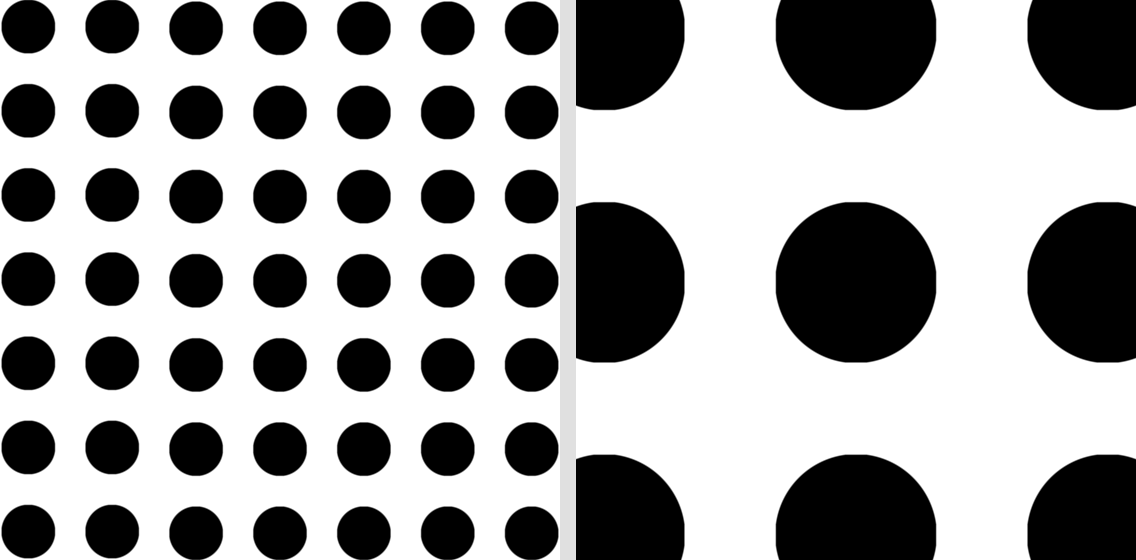
Left: the whole. Right: its middle third, enlarged.
A Shadertoy shader for this pattern:

```glsl
// Seven by seven grid of black discs on white, drawn as one distance function
// in a repeated cell. The discs have slightly flattened sides, and the two
// leftmost columns sit a little higher than the rest.

// Signed distance to a disc whose four extremes are trimmed flat.
float trimmedDisc(vec2 p, float radius, float halfWidth) {
    vec2 side = abs(p) - halfWidth;
    return max(length(p) - radius, max(side.x, side.y));
}

void mainImage(out vec4 fragColor, in vec2 fragCoord) {
    vec2 uv = fragCoord / iResolution.xy;
    vec2 pitch = vec2(0.1498, 0.1503);

    // Position relative to the middle disc, with the column misalignment
    vec2 p = uv - vec2(0.5, 0.4986);
    float column = clamp(round(p.x / pitch.x), -3.0, 3.0);
    p.y -= column < -1.5 ? 0.0030 : 0.0;
    float row = clamp(round(p.y / pitch.y), -3.0, 3.0);

    // Nearest disc, with an edge about two pixels soft
    float dist = trimmedDisc(p - vec2(column, row) * pitch, 0.0481, 0.0477);
    float softness = 1.0 / iResolution.y;
    fragColor = vec4(vec3(smoothstep(-softness, softness, dist)), 1.0);
}
```
